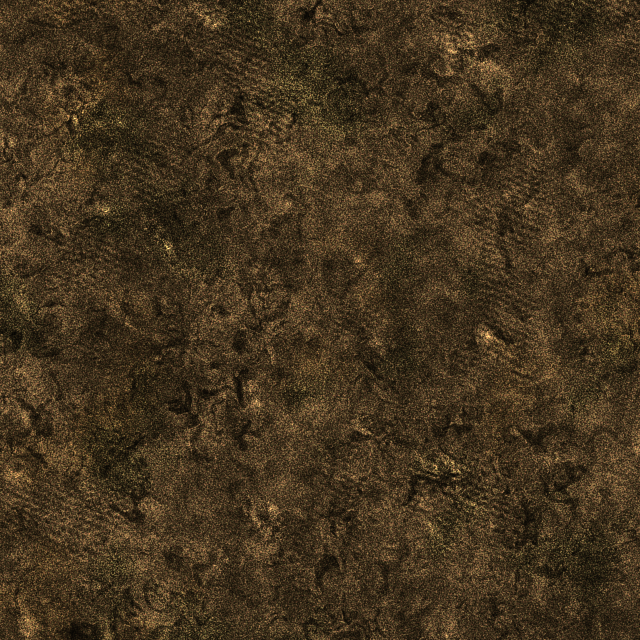
Write a Shadertoy shader that draws this texture.

```glsl
// Dark, weathered brown hide: cloudy stains, curled creases and pits,
// patches of fine scaly weave and pale diagonal scuffs, all under dense grain.
// Every layer adds to a log-brightness that is turned into colour at the end.

float hash(vec2 cell) {
    vec3 q = fract(cell.xyx * vec3(0.1031, 0.1030, 0.0973));
    q += dot(q, q.yzx + 33.33);
    return fract((q.x + q.y) * q.z);
}

float cornerSlope(vec2 cell, vec2 offset) {
    float angle = 6.2832 * hash(cell);
    return dot(vec2(cos(angle), sin(angle)), offset);
}

// Gradient noise, roughly -1 to 1
float noise(vec2 p) {
    vec2 i = floor(p), f = fract(p);
    vec2 u = f * f * f * (f * (f * 6.0 - 15.0) + 10.0);
    vec2 e = vec2(1.0, 0.0);
    float low = mix(cornerSlope(i, f), cornerSlope(i + e, f - e), u.x);
    float high = mix(cornerSlope(i + e.yx, f - e.yx), cornerSlope(i + 1.0, f - 1.0), u.x);
    return 1.6 * mix(low, high, u.y);
}

mat2 rotation(float a) {
    return mat2(cos(a), sin(a), -sin(a), cos(a));
}

float fbm(vec2 p) {
    float sum = 0.0, weight = 0.52;
    for (int i = 0; i < 5; i++) {
        sum += weight * noise(p);
        p = rotation(0.65) * p * 2.03 + 17.3;
        weight *= 0.54;
    }
    return sum;
}

// Soft line where a field crosses a level
float contour(float field, float level, float width) {
    return 1.0 - smoothstep(0.0, width, abs(field - level));
}

// Dark creases and pits, each with a paler raised rim
float wrinkles(vec2 p, float scale) {
    vec2 bend = vec2(noise(p * scale * 0.9 + 5.0), noise(p * scale * 0.9 + 41.0));
    vec2 rough = vec2(noise(p * scale * 3.1), noise(p * scale * 3.1 + 13.0));
    vec2 q = p * scale + 0.9 * bend + 0.2 * rough;
    float crease = noise(q);
    float pit = noise(q * 1.25 + 63.0);
    float broken = smoothstep(-0.3, 0.5, noise(p * scale * 0.8 + 29.0));
    return broken * (0.35 * contour(crease, 0.27, 0.2) - 0.7 * contour(crease, 0.0, 0.17))
         + 0.28 * contour(pit, 0.27, 0.17) - 0.8 * smoothstep(0.36, 0.66, pit);
}

// Rows of small slanted scales
float weave(vec2 p) {
    vec2 q = rotation(0.4) * p + 0.006 * vec2(noise(p * 14.0), noise(p * 14.0 + 8.0));
    float row = sin(q.y * 560.0 + 0.8 * sin(q.x * 420.0));
    return row * (0.65 + 0.35 * sin(q.x * 420.0 + q.y * 130.0));
}

void mainImage(out vec4 fragColor, in vec2 fragCoord) {
    vec2 p = fragCoord / min(iResolution.x, iResolution.y) + 3.7;

    // Broad stains, mid-size mottling and small crumbs
    float stain = fbm(p * 4.2);
    vec2 warped = p + 0.02 * vec2(noise(p * 12.0), noise(p * 12.0 + 31.0));
    float mottle = fbm(warped * 23.0 + 9.0);
    float crumbs = noise(warped * 68.0) + noise(rotation(0.9) * warped * 125.0);
    float tone = 0.56 * stain + 0.58 * mottle + 0.16 * crumbs;

    // Creases gather in some regions and fade out in others
    float worn = smoothstep(-0.35, 0.25, fbm(p * 3.4 + 52.0));
    tone += mix(0.3, 0.85, worn) * wrinkles(p, 22.0);
    tone += mix(0.2, 0.6, worn) * wrinkles(p + 7.0, 40.0);

    // Scaly patches
    float scaly = smoothstep(0.05, 0.4, fbm(p * 5.0 + 77.0));
    tone += 0.4 * scaly * weave(p);

    // Pale scuffs running down to the right, broken into flecks
    vec2 along = rotation(0.8) * p;
    float scuff = smoothstep(0.18, 0.6, fbm(along * vec2(6.0, 16.0) + 23.0));
    tone += 0.65 * scuff * (0.6 + 1.1 * mottle + 0.5 * crumbs);

    // Mossy shadows
    float moss = smoothstep(0.08, 0.45, fbm(p * 4.5 + 91.0));
    tone -= 0.3 * moss;

    // Fine grain, stronger in the moss and scuffs
    float grain = 0.62 * noise(rotation(0.3) * p * 431.0)
                + 0.42 * noise(rotation(1.1) * p * 367.0 + 71.0)
                + 0.28 * noise(rotation(0.5) * p * 223.0);
    tone += grain * (1.0 + 0.3 * moss + 0.2 * scuff);

    // Brown ramp, with greenish moss and golden stains
    float light = 0.262 * exp(tone);
    light = light < 0.5 ? light : 0.5 + 0.55 * (light - 0.5);
    float gold = smoothstep(0.1, 0.5, fbm(p * 3.0 + 120.0));
    vec3 hue = vec3(1.0, 0.765, mix(0.40, 0.47, smoothstep(0.08, 0.35, light)));
    hue = mix(hue, vec3(1.04, 0.76, 0.38), 0.6 * gold);
    hue = mix(hue, vec3(0.92, 0.82, 0.42), 0.45 * moss);
    hue.rg += vec2(-0.07, 0.07) * noise(p * 310.0 + 15.0);
    fragColor = vec4(clamp(light * hue, 0.0, 1.0), 1.0);
}
```
